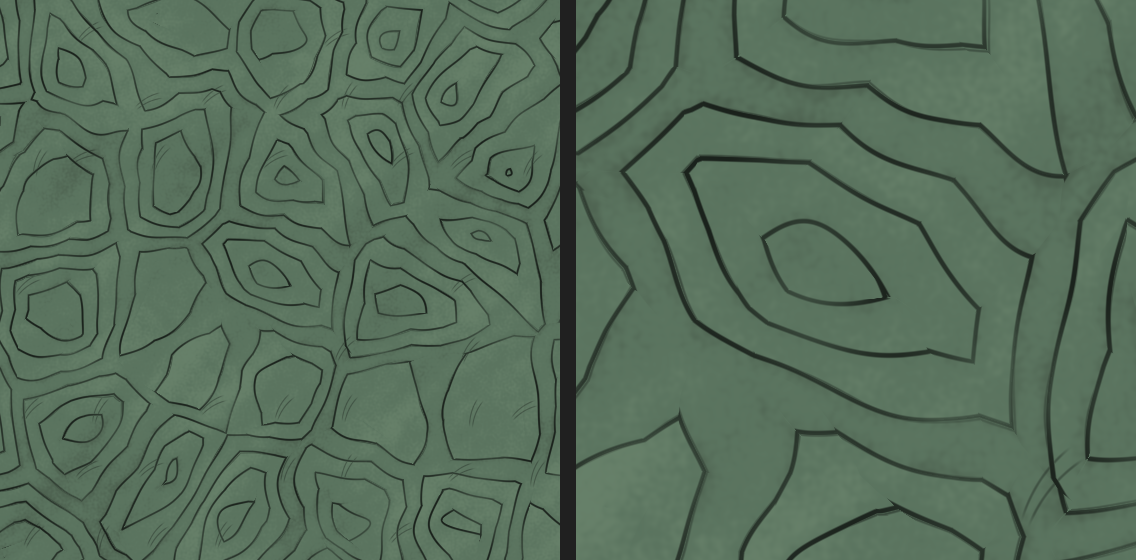
Left, the full canvas; right, a detail of the centre.
This pattern is drawn by a WebGL 2 fragment shader. Its source:

```glsl
#version 300 es
precision highp float;

uniform vec2 u_resolution;
out vec4 outColor;

const vec3 SHADE = vec3(0.305, 0.385, 0.315);
const vec3 MOSS = vec3(0.355, 0.455, 0.373);
const vec3 PALE = vec3(0.400, 0.500, 0.410);
const vec3 INK = vec3(0.090, 0.115, 0.095);

const float CELLS = 5.0;      // hills across the canvas
const float STEP = 0.130;     // height between contours
const float SADDLE = 0.155;   // height of the pass joining related hills

vec2 hash2(vec2 p) {
    vec3 q = fract(p.xyx * vec3(0.1031, 0.1030, 0.0973));
    q += dot(q, q.yzx + 33.33);
    return fract((q.xx + q.yz) * q.zy);
}

float cornerSlope(vec2 cell, vec2 local, vec2 corner) {
    return dot(hash2(cell + corner + 71.0) * 2.0 - 1.0, local - corner);
}

float gradientNoise(vec2 p) {
    vec2 i = floor(p), f = fract(p);
    vec2 u = f * f * f * (f * (f * 6.0 - 15.0) + 10.0);
    float low = mix(cornerSlope(i, f, vec2(0, 0)), cornerSlope(i, f, vec2(1, 0)), u.x);
    float high = mix(cornerSlope(i, f, vec2(0, 1)), cornerSlope(i, f, vec2(1, 1)), u.x);
    return mix(low, high, u.y);
}

// Broad bends plus creases that give the contours angular corners
vec2 warp(vec2 p) {
    vec2 bend = vec2(gradientNoise(p * 4.0), gradientNoise(p * 4.0 + 37.0));
    vec2 crease = vec2(gradientNoise(p * 9.0 + 11.0), gradientNoise(p * 9.0 + 53.0));
    return p + 0.055 * bend + 0.030 * abs(crease);
}

vec2 seedOf(vec2 cell) {
    return cell + 0.05 + 0.9 * hash2(cell);
}

float familyOf(vec2 cell) {
    return floor(hash2(cell + 19.0).x * 5.0);
}

// Height above the valleys; neighbours of one family share a saddle
float hillHeight(vec2 p) {
    vec2 q = warp(p) * CELLS;
    vec2 home = floor(q), nearest = home;
    float nearDist = 9.0;
    for (int k = 0; k < 25; k++) {
        vec2 cell = home + vec2(k % 5, k / 5) - 2.0;
        float d = distance(q, seedOf(cell));
        if (d < nearDist) { nearDist = d; nearest = cell; }
    }
    float family = familyOf(nearest);
    float height = 9.0;
    for (int k = 0; k < 25; k++) {
        vec2 cell = home + vec2(k % 5, k / 5) - 2.0;
        if (cell == nearest) continue;
        float rise = 0.5 * (distance(q, seedOf(cell)) - nearDist);
        height = min(height, rise + (familyOf(cell) == family ? SADDLE : 0.0));
    }
    return height;
}

float stroke(float dist, float halfWidth, float soft) {
    return 1.0 - smoothstep(halfWidth - 0.5 * soft, halfWidth + soft, abs(dist));
}

// Sparse pairs of short curved pencil ticks
float ticks(vec2 p, float soft) {
    vec2 q = p * 9.0, cell = floor(q);
    vec2 rnd = hash2(cell + 205.0);
    vec2 local = (q - cell - 0.35 - 0.3 * rnd.yx) / 9.0;
    float angle = 0.3 + 0.9 * rnd.y;
    vec2 along = vec2(cos(angle), sin(angle));
    float u = dot(local, along);
    float v = dot(local, vec2(-along.y, along.x)) + 6.0 * u * u;
    float pair = max(stroke(v, 0.0005, soft), stroke(v - 0.008 - 0.1 * u, 0.0005, soft));
    return pair * (1.0 - smoothstep(0.016, 0.028, abs(u))) * step(rnd.x, 0.45);
}

// Diagonal brushing, cloudy patches and paper grain
float paperTone(vec2 p) {
    vec2 diagonal = vec2(p.x + p.y, p.y - p.x);
    float cloud = 0.50 * gradientNoise(p * 4.0 + 90.0);
    float brush = 0.45 * gradientNoise(diagonal * vec2(3.0, 14.0));
    float mottling = 0.22 * gradientNoise(p * 42.0);
    return cloud + brush + mottling + 0.25 * gradientNoise(p * 190.0);
}

void main() {
    float unit = min(u_resolution.x, u_resolution.y);
    vec2 p = gl_FragCoord.xy / unit;
    float soft = max(1.0 / unit, 0.0009);

    // Signed distance to the closest contour
    float e = 0.001;
    float h = hillHeight(p);
    vec2 slope = vec2(hillHeight(p + vec2(e, 0)), hillHeight(p + vec2(0, e))) - h;
    float steepness = max(length(slope) / e, 0.6);
    float level = h / STEP;
    float dist = (fract(level) - 0.5) * STEP / steepness;

    // Terrace shading, darker just below each contour
    float band = floor(level + 0.5);
    float bandTone = 0.30 * (hash2(vec2(band, 3.0)).x - 0.5);
    float shadow = 0.22 * smoothstep(-0.012, 0.0, dist) * step(dist, 0.0);
    float tone = paperTone(p) + bandTone - shadow + 0.05;
    vec3 color = mix(MOSS, PALE, smoothstep(0.0, 0.5, tone));
    color = mix(color, SHADE, smoothstep(0.0, 0.55, -tone));

    // Uneven pencil lines with a loose second pass
    float pressure = clamp(0.72 + 0.8 * gradientNoise(p * 11.0 + 7.0), 0.4, 0.95);
    float wobble = 0.0065 * gradientNoise(p * 13.0 + 23.0);
    float ink = pressure * stroke(dist, 0.0007 + 0.0006 * pressure, soft);
    ink = max(ink, 0.55 * pressure * stroke(dist + wobble, 0.0005, soft));
    ink = max(ink, 0.38 * ticks(p, soft));
    outColor = vec4(mix(color, INK, ink), 1.0);
}
```
